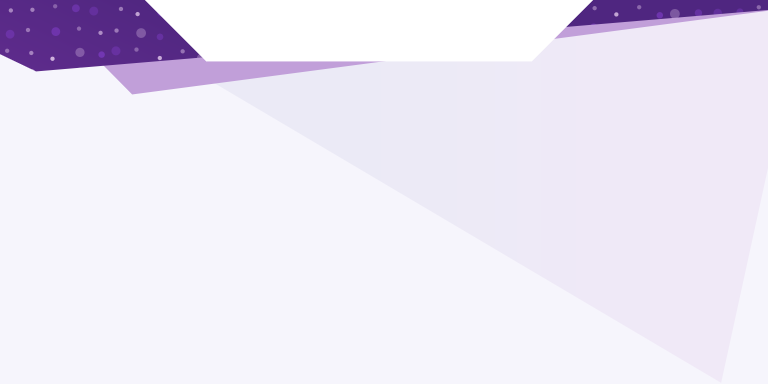
This background is drawn by a Shadertoy shader. Its source:

```glsl
// Pale page with a dotted purple header band, a lilac ribbon, a faint wedge and a white tab.

#define PAGE        vec3(0.965, 0.961, 0.988)
#define WEDGE_LEFT  vec3(0.922, 0.918, 0.965)
#define WEDGE_RIGHT vec3(0.941, 0.914, 0.969)
#define LILAC       vec3(0.755, 0.625, 0.850)
#define BAND_LOW    vec3(0.370, 0.170, 0.550)
#define BAND_HIGH   vec3(0.310, 0.150, 0.500)
#define VIOLET_DOT  vec3(0.520, 0.250, 0.820)
#define PALE_DOT    vec3(0.900, 0.800, 0.930)
#define TAB_CENTER  0.961
#define TAB_DEPTH   0.160
#define DOT_CELL    0.056

// Signed distance to the line a-b; positive below a line drawn left to right.
float side(vec2 p, vec2 a, vec2 b) {
    vec2 edge = normalize(b - a);
    return dot(p - a, vec2(-edge.y, edge.x));
}

// Antialiased coverage of a signed distance, in units of the canvas height.
float cover(float dist) {
    return clamp(0.5 - dist * iResolution.y, 0.0, 1.0);
}

// Four random values per cell, without sine.
vec4 hash4(vec2 cell) {
    vec4 h = fract(cell.xyxy * vec4(0.1031, 0.1030, 0.0973, 0.1099));
    h += dot(h, h.wzxy + 33.33);
    return fract((h.xxyz + h.yzzw) * h.zywx);
}

// One soft-colored dot per jittered grid cell, kept inside its cell.
vec3 addDots(vec3 color, vec2 p) {
    vec2 cell = floor(p / DOT_CELL);
    vec4 rnd = hash4(cell + 7.0);
    float small = step(0.58, rnd.z);
    float radius = mix(mix(0.008, 0.013, rnd.w), 0.0055, small);
    vec2 center = (cell + mix(vec2(0.25), vec2(0.75), rnd.xy)) * DOT_CELL;
    float pale = max(small, step(0.75, rnd.w));
    float opacity = mix(mix(0.25, 0.6, rnd.x), mix(0.3, 0.85, small * rnd.y), pale);
    vec3 dotColor = mix(VIOLET_DOT, PALE_DOT, pale);
    return mix(color, dotColor, opacity * cover(length(p - center) - radius));
}

void mainImage(out vec4 fragColor, in vec2 fragCoord) {
    // x runs right and y runs down from the top, both in canvas heights
    vec2 p = vec2(fragCoord.x, iResolution.y - fragCoord.y) / iResolution.y;
    vec3 color = PAGE;

    // Faint wedge pointing down to the right
    vec2 wedgeTip = vec2(1.878, 0.997);
    float wedge = max(side(p, vec2(0.5625, 0.219), wedgeTip),
                      side(p, wedgeTip, vec2(2.0, 0.4375)));
    vec3 wedgeColor = mix(WEDGE_LEFT, WEDGE_RIGHT, smoothstep(0.8, 1.9, p.x));
    color = mix(color, wedgeColor, cover(wedge));

    // Lilac ribbon
    vec2 ribbonTip = vec2(0.344, 0.246);
    float ribbon = max(side(p, vec2(0.271, 0.172), ribbonTip),
                       side(p, ribbonTip, vec2(2.0, 0.028)));
    color = mix(color, LILAC, cover(ribbon));

    // Purple band with scattered dots
    vec2 bandTip = vec2(0.094, 0.186);
    float band = max(side(p, vec2(0.0, 0.141), bandTip),
                     side(p, bandTip, vec2(2.0, 0.026)));
    float shade = clamp(0.45 + 1.2 * p.x - 2.5 * p.y, 0.0, 1.0);
    vec3 bandColor = addDots(mix(BAND_LOW, BAND_HIGH, shade), p);
    color = mix(color, bandColor, cover(band));

    // White tab, narrowing downward at 45 degrees
    float slant = (abs(p.x - TAB_CENTER) + p.y - 0.584) * sqrt(0.5);
    color = mix(color, vec3(1.0), cover(max(slant, p.y - TAB_DEPTH)));

    fragColor = vec4(color, 1.0);
}
```
